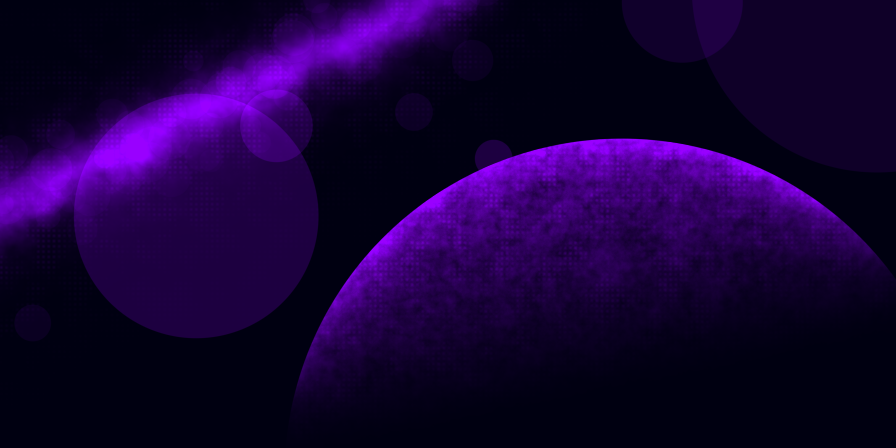
Write a WebGL 2 fragment shader that draws this background.

```glsl
#version 300 es
precision highp float;
// Violet-lit planet under a diagonal nebula band with translucent bokeh discs.
uniform vec2 u_resolution;
out vec4 fragColor;

vec2 hash2(vec2 p) {
    vec3 q = fract(p.xyx * vec3(0.1031, 0.103, 0.0973));
    q += dot(q, q.yzx + 33.33);
    return fract((q.xx + q.yz) * q.zy);
}

float gradientNoise(vec2 p) {
    vec2 i = floor(p), f = fract(p);
    vec2 u = f * f * f * (f * (f * 6.0 - 15.0) + 10.0);
    float a = dot(hash2(i) * 2.0 - 1.0, f);
    float b = dot(hash2(i + vec2(1, 0)) * 2.0 - 1.0, f - vec2(1, 0));
    float c = dot(hash2(i + vec2(0, 1)) * 2.0 - 1.0, f - vec2(0, 1));
    float d = dot(hash2(i + 1.0) * 2.0 - 1.0, f - 1.0);
    return mix(mix(a, b, u.x), mix(c, d, u.x), u.y);
}

float fbm(vec2 p) {
    float sum = 0.0, amplitude = 1.0;
    for (int i = 0; i < 4; i++) {
        sum += amplitude * gradientNoise(p);
        p = mat2(1.6, 1.2, -1.2, 1.6) * p + 7.3;
        amplitude *= 0.55;
    }
    return sum;
}

// Soft-edged coverage of a disc, one canvas pixel wide at the rim.
float disc(vec2 p, vec2 center, float radius) {
    float edge = 0.75 / u_resolution.y;
    return 1.0 - smoothstep(-edge, edge, length(p - center) - radius);
}

// Fine woven dots broken up by noise.
float weave(vec2 p) {
    vec2 wave = 0.5 + 0.5 * sin(p * 534.0);
    return wave.x * wave.y * smoothstep(-0.25, 0.45, fbm(p * 14.0));
}

float nebula(vec2 p) {
    float d = (p.y - 0.536 - 0.48 * p.x) / 1.109;
    float cloud = fbm(p * 8.0);
    float bent = d + 0.025 * cloud;
    float fade = 1.0 - smoothstep(0.88, 1.2, p.x);
    float glow = 0.58 * exp(-pow(bent / 0.052, 2.0)) * (1.0 + 0.45 * cloud);
    glow += 0.17 * exp(-pow(bent / 0.115, 2.0)) * (1.0 + 0.7 * fbm(p * 22.0));
    float dust = 0.13 * exp(-pow(d / 0.23, 2.0)) * weave(p);
    return glow * fade + dust * (1.0 - smoothstep(1.0, 1.5, p.x));
}

float bokeh(vec2 p) {
    float light = 0.0;
    // Small discs scattered along the band
    for (int i = 0; i < 64; i++) {
        vec2 a = hash2(vec2(i, 3)), b = hash2(vec2(i, 19));
        float x = a.x * 1.15 - 0.03;
        float offset = (a.y + b.x - 1.0) * 0.17;
        vec2 center = vec2(x, 0.536 + 0.48 * x + offset);
        light += disc(p, center, 0.02 + 0.03 * b.y) * (0.025 + 0.035 * b.x);
    }
    // Larger free-floating discs
    light += 0.20 * disc(p, vec2(0.438, 0.518), 0.273);
    light += 0.10 * disc(p, vec2(1.958, 1.029), 0.414);
    light += 0.11 * disc(p, vec2(1.523, 0.995), 0.135);
    light += 0.17 * disc(p, vec2(0.617, 0.719), 0.081);
    light += 0.20 * disc(p, vec2(1.102, 0.646), 0.042);
    light += 0.07 * disc(p, vec2(0.073, 0.279), 0.041);
    light += 0.08 * disc(p, vec2(0.924, 0.750), 0.042);
    light += 0.06 * disc(p, vec2(1.055, 0.865), 0.046);
    return light;
}

float planetLight(vec2 q) {
    float r = length(q);
    vec2 sun = vec2(-0.2, 0.98);
    float facing = smoothstep(0.33, 0.87, dot(q / max(r, 0.001), sun));
    float rim = exp(-max(1.0 - r, 0.0) / 0.06) * facing;
    float body = 0.44 * smoothstep(0.22, 1.0, dot(q, sun));
    // Mottled ground, rougher toward the lit edge
    float mottle = 0.55 * fbm(q * 9.0) + 0.5 * fbm(q * 34.0);
    body *= 1.0 + mottle + 0.5 * (weave(q * 0.753) - 0.2);
    return max(body, 0.0) + 0.68 * rim * (1.0 + 0.4 * mottle);
}

void main() {
    vec2 p = gl_FragCoord.xy / u_resolution.y;
    // Keep the layout spanning the full width
    p.x *= 2.0 * u_resolution.y / u_resolution.x;

    float light = nebula(p) + bokeh(p);
    vec2 center = vec2(1.388, -0.0625);
    float radius = 0.753;
    light = mix(light, planetLight((p - center) / radius), disc(p, center, radius));

    vec3 night = vec3(0.0, 0.0, 0.065);
    vec3 violet = vec3(0.57, 0.0, 0.935);
    fragColor = vec4(night + violet * clamp(light, 0.0, 1.05), 1.0);
}
```
